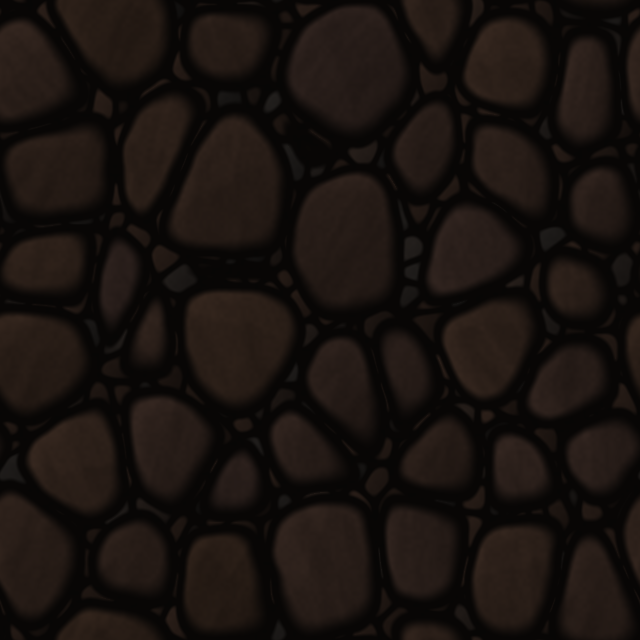
This texture is drawn by a three.js fragment shader. Its source:

```glsl
varying vec2 vUv;

const vec2 STONE_GRID = vec2(7.0, 6.0);
const vec2 PEBBLE_GRID = vec2(24.0, 22.0);
const float JITTER = 0.85;
const float SIZE_SPREAD = 0.5;    // how much big stones crowd out small ones
const float CORNER = 10.0;        // lower is rounder
const float INSET = 0.045;        // half gap, in stone cells
const float PEBBLE_MARGIN = 0.03;
const float LIGHT_ANGLE = 2.5;
const vec3 GAP = vec3(0.030, 0.023, 0.019);
const vec3 STONE_MID = vec3(0.140, 0.102, 0.083);
const vec3 STONE_LIGHT = vec3(0.182, 0.134, 0.110);
const vec3 PEBBLE_BROWN = vec3(0.125, 0.090, 0.072);
const vec3 PEBBLE_GREY = vec3(0.105, 0.096, 0.090);

struct Stone {
  float edge;  // distance inside the rounded outline
  vec2 rel;    // position relative to the stone's site
  vec3 rnd;    // random values of the stone
};

vec3 hash3(vec2 p) {
  vec3 q = fract(p.xyx * vec3(0.1031, 0.1030, 0.0973));
  q += dot(q, q.yxz + 33.33);
  return fract((q.xxy + q.yzz) * q.zyx);
}

vec2 wrapCell(vec2 cell, vec2 period) {
  return floor(mod(cell + 0.5, period));
}

// Value noise that repeats after a whole number of cells
vec2 noise(vec2 p, vec2 period, float seed) {
  vec2 i = floor(p);
  vec2 f = p - i;
  f = f * f * (3.0 - 2.0 * f);
  vec2 a = hash3(wrapCell(i, period) + seed).xy;
  vec2 b = hash3(wrapCell(i + vec2(1.0, 0.0), period) + seed).xy;
  vec2 c = hash3(wrapCell(i + vec2(0.0, 1.0), period) + seed).xy;
  vec2 d = hash3(wrapCell(i + 1.0, period) + seed).xy;
  return mix(mix(a, b, f.x), mix(c, d, f.x), f.y);
}

// Site position in xy, weight in z
vec3 site(vec2 cell, vec2 grid, float seed) {
  vec3 h = hash3(wrapCell(cell, grid) + seed);
  return vec3(cell + 0.5 + JITTER * (h.xy - 0.5), SIZE_SPREAD * h.z);
}

// Weighted Voronoi cell with rounded corners
Stone stoneAt(vec2 uv, vec2 grid, float seed) {
  vec2 p = uv * grid;
  vec2 base = floor(p);
  vec2 home = base;
  vec3 own = vec3(0.0);
  float nearest = 1e3;
  for (int j = -2; j <= 2; j++)
    for (int i = -2; i <= 2; i++) {
      vec2 cell = base + vec2(float(i), float(j));
      vec3 s = site(cell, grid, seed);
      float power = dot(p - s.xy, p - s.xy) - s.z;
      if (power < nearest) { nearest = power; own = s; home = cell; }
    }
  float sum = 1e-9;
  for (int j = -2; j <= 2; j++)
    for (int i = -2; i <= 2; i++) {
      vec3 s = site(base + vec2(float(i), float(j)), grid, seed);
      float span = distance(s.xy, own.xy);
      if (span > 1e-3) {
        float power = dot(p - s.xy, p - s.xy) - s.z;
        sum += exp(-CORNER * (power - nearest) / (2.0 * span));
      }
    }
  vec3 rnd = hash3(wrapCell(home, grid) + seed + 57.0);
  return Stone(-log(sum) / CORNER - INSET, p - own.xy, rnd);
}

float smoothMin(float a, float b, float k) {
  float h = max(k - abs(a - b), 0.0) / k;
  return min(a, b) - h * h * k * 0.25;
}

vec2 direction(float angle) {
  return vec2(cos(angle), sin(angle));
}

// Soft brush strokes along one direction per stone
float strokes(Stone s, float angle) {
  vec2 d = direction(angle);
  vec2 q = vec2(dot(s.rel, d), dot(s.rel, vec2(-d.y, d.x)));
  float seed = floor(s.rnd.x * 90.0);
  return 0.6 * noise(q * vec2(1.6, 6.0), vec2(64.0), seed).x
       + 0.4 * noise(q * vec2(4.0, 15.0), vec2(64.0), seed + 9.0).x;
}

void main() {
  // Hand-drawn wobble of the outlines
  vec2 uv = vUv + 0.022 * (noise(vUv * 8.0, vec2(8.0), 3.0) - 0.5)
                + 0.005 * (noise(vUv * 30.0, vec2(30.0), 11.0) - 0.5);
  Stone stone = stoneAt(uv, STONE_GRID, 21.0);
  Stone pebble = stoneAt(uv, PEBBLE_GRID, 140.0);

  // Light side is crisp, far side fades into the gap
  vec2 light = direction(LIGHT_ANGLE + 1.8 * (stone.rnd.x - 0.5));
  float facing = dot(stone.rel, light) / (length(stone.rel) + 0.15);
  float body = smoothstep(0.0, mix(0.19, 0.06, 0.5 + 0.5 * facing), stone.edge);

  // Painted tone: slope, strokes, one facet and a worn rim
  float stroke = strokes(stone, 1.6 + 1.6 * (stone.rnd.y - 0.5));
  vec2 facetDir = direction(LIGHT_ANGLE + 3.0 * (stone.rnd.z - 0.5));
  float ridge = dot(stone.rel, facetDir) - 0.12 + 0.12 * (stroke - 0.5);
  float facet = smoothstep(-0.04, 0.04, ridge);
  float rim = smoothstep(0.02, 0.07, stone.edge) * (1.0 - smoothstep(0.07, 0.2, stone.edge));
  float tone = 0.22 + 0.45 * dot(stone.rel, light) + 0.9 * (stroke - 0.5)
             + 0.5 * (stone.rnd.y - 0.5) + 0.25 * facet
             + 0.6 * rim * max(facing, 0.0);
  vec3 stoneColor = mix(STONE_MID, STONE_LIGHT, tone);
  stoneColor *= mix(vec3(1.02, 1.0, 0.93), vec3(0.99, 1.0, 1.08), stone.rnd.z);

  // Pebbles fill what the stones leave free
  float room = -stone.edge - PEBBLE_MARGIN;
  float pebbleEdge = pebble.edge * STONE_GRID.x / PEBBLE_GRID.x;
  float pebbleBody = smoothstep(0.0, 0.04, smoothMin(pebbleEdge, room, 0.03));
  vec3 pebbleColor = mix(PEBBLE_BROWN, PEBBLE_GREY, smoothstep(0.6, 0.9, pebble.rnd.x));
  pebbleColor *= 0.7 + 0.5 * pebble.rnd.y + 0.3 * dot(pebble.rel, direction(LIGHT_ANGLE));

  vec3 color = mix(GAP, pebbleColor, pebbleBody);
  color = mix(color, stoneColor, body);
  color *= 0.96 + 0.08 * noise(vUv * 150.0, vec2(150.0), 5.0).x;
  gl_FragColor = vec4(color, 1.0);
}
```
